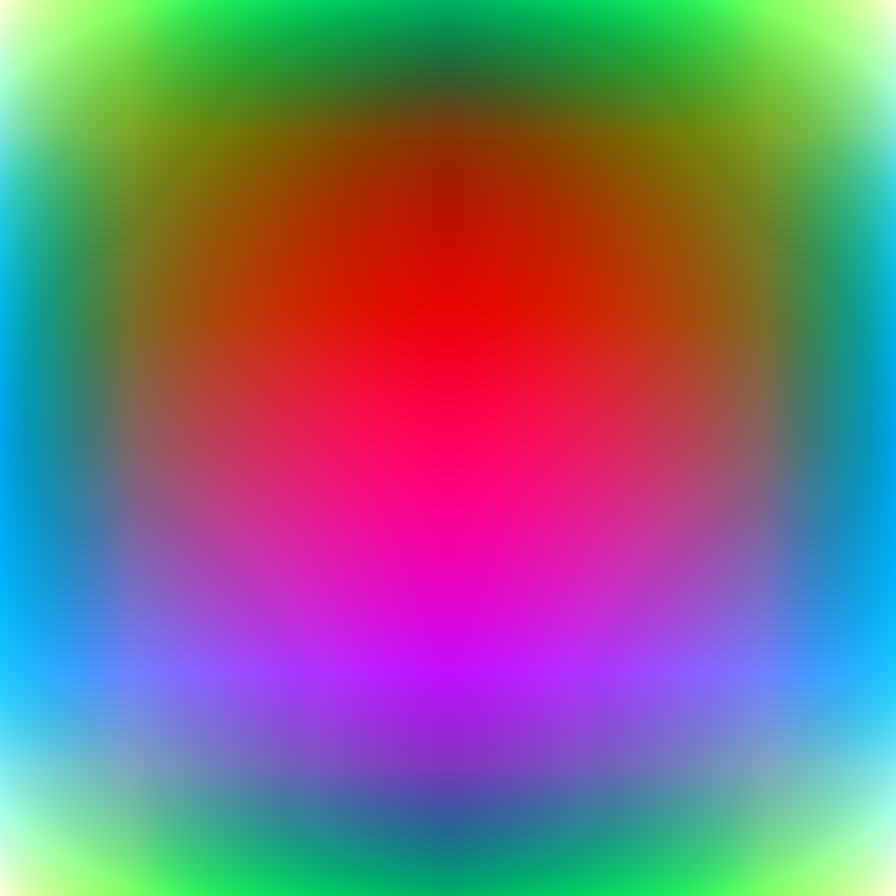
A three.js fragment shader for this background:

```glsl
// A soft, mirrored colour field: a red-to-violet core inside green and cyan
// borders with pale corners. Each channel is its own smooth function of the
// distance from the centre lines; a triangle wave drives blue vertically.

varying vec2 vUv;

const float RED_KNEE    = 0.5;   // squared distance where red falls faster
const float GREEN_SIDE  = 0.65;  // green at the left and right edges
const float GREEN_CAP   = 0.70;  // green at the top and bottom edges
const float GREEN_CROSS = 0.32;  // extra green towards the corners
const float BLUE_MID    = 0.39;  // blue at the wave's zero crossing
const float BLUE_SWING  = 0.61;  // height of the blue wave
const float BLUE_DIP    = 0.20;  // blue lost between core and side
const float BLUE_EDGE   = 0.92;  // strength of the side glow
const float BLUE_FADE   = 0.12;  // side glow lost at the corners

// Falls from 1 to 0, with a crease at the knee.
float creasedFall(float t) {
  float rest = 1.0 - t;
  return t < RED_KNEE ? rest : rest * rest / (1.0 - RED_KNEE);
}

float screenBlend(float a, float b) {
  return 1.0 - (1.0 - a) * (1.0 - b);
}

// Triangle wave of period 1: 0 at 0, 1 at 0.25, -1 at 0.75.
float triangleWave(float t) {
  return 1.0 - 4.0 * abs(fract(t + 0.25) - 0.5);
}

// Bright in the core and the corners, dark at the middle of each edge.
float redField(vec2 d) {
  vec2 sq = d * d;
  float core = creasedFall(sq.x) * creasedFall(sq.y);
  float corners = creasedFall(1.0 - sq.x) * creasedFall(1.0 - sq.y);
  return core + corners;
}

// Rises towards every edge, with a dark crease on the vertical axis.
float greenField(vec2 d) {
  float sides = GREEN_SIDE * pow(d.x, 1.5);
  float caps = GREEN_CAP * pow(d.y, 3.5);
  return screenBlend(sides, caps) + GREEN_CROSS * d.x * pow(d.y, 1.5);
}

// A vertical wave, lit by a glow along the left and right edges.
float blueField(vec2 d, float height) {
  float wave = -triangleWave(height + 0.5);
  float base = BLUE_MID + BLUE_SWING * wave;
  base -= BLUE_DIP * d.x * d.x * (1.0 - abs(wave));
  float glow = (BLUE_EDGE - BLUE_FADE * d.y * d.y) * pow(d.x, 5.0);
  return screenBlend(clamp(base, 0.0, 1.0), glow);
}

void main() {
  vec2 d = abs(vUv * 2.0 - 1.0);
  vec3 color = vec3(redField(d), greenField(d), blueField(d, vUv.y));
  gl_FragColor = vec4(clamp(color, 0.0, 1.0), 1.0);
}
```
